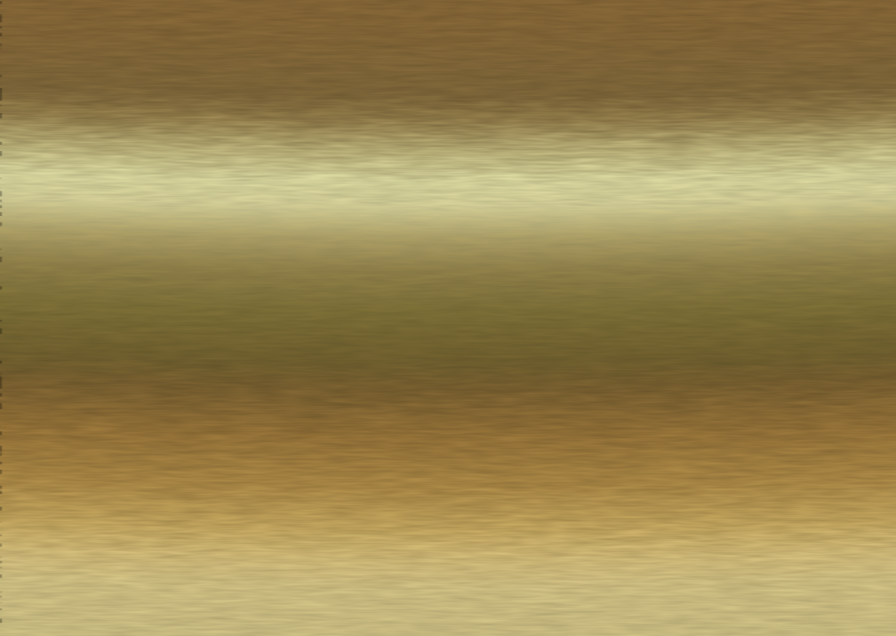
Write a Shadertoy shader that draws this texture.

```glsl
// Brushed brass sheet: horizontal bands of reflected light, slightly bowed,
// are blended from a chain of colour ramps, then grained with gradient noise
// stretched along x into fine brush strokes.

vec2 hashGradient(vec2 cell) {
    vec3 p = fract(cell.xyx * vec3(0.1031, 0.1030, 0.0973));
    p += dot(p, p.yzx + 33.33);
    float angle = 6.2832 * fract((p.x + p.y) * p.z);
    return vec2(cos(angle), sin(angle));
}

float gradientNoise(vec2 p) {
    vec2 cell = floor(p), f = fract(p);
    vec2 u = f * f * f * (f * (f * 6.0 - 15.0) + 10.0);
    vec2 e = vec2(0.0, 1.0);
    float low = mix(dot(hashGradient(cell), f),
                    dot(hashGradient(cell + e.yx), f - e.yx), u.x);
    float high = mix(dot(hashGradient(cell + e.xy), f - e.xy),
                     dot(hashGradient(cell + e.yy), f - e.yy), u.x);
    return mix(low, high, u.y);
}

// Linear blend towards the next colour between two depths
vec3 ramp(vec3 from, float depth, float start, float end, vec3 to) {
    return mix(from, to, clamp((depth - start) / (end - start), 0.0, 1.0));
}

// Reflected light from the top (0) to the bottom (1) of the sheet
vec3 brassBands(float d) {
    vec3 c = vec3(0.50, 0.385, 0.205);
    c = ramp(c, d, 0.03, 0.147, vec3(0.475, 0.385, 0.215));
    c = ramp(c, d, 0.147, 0.185, vec3(0.55, 0.47, 0.28));
    c = ramp(c, d, 0.185, 0.23, vec3(0.69, 0.65, 0.44));
    c = ramp(c, d, 0.23, 0.28, vec3(0.81, 0.80, 0.59));
    c = ramp(c, d, 0.28, 0.32, vec3(0.80, 0.78, 0.57));
    c = ramp(c, d, 0.32, 0.37, vec3(0.66, 0.61, 0.39));
    c = ramp(c, d, 0.37, 0.42, vec3(0.55, 0.49, 0.28));
    c = ramp(c, d, 0.42, 0.485, vec3(0.47, 0.42, 0.205));
    c = ramp(c, d, 0.485, 0.568, vec3(0.425, 0.36, 0.175));
    c = ramp(c, d, 0.568, 0.605, vec3(0.455, 0.36, 0.18));
    c = ramp(c, d, 0.605, 0.68, vec3(0.56, 0.43, 0.21));
    c = ramp(c, d, 0.68, 0.76, vec3(0.64, 0.51, 0.26));
    c = ramp(c, d, 0.76, 0.825, vec3(0.73, 0.62, 0.35));
    c = ramp(c, d, 0.825, 0.875, vec3(0.785, 0.70, 0.45));
    c = ramp(c, d, 0.875, 0.92, vec3(0.78, 0.72, 0.49));
    return ramp(c, d, 0.92, 1.0, vec3(0.765, 0.715, 0.49));
}

void mainImage(out vec4 fragColor, in vec2 fragCoord) {
    vec2 uv = fragCoord / iResolution.xy;
    vec2 p = fragCoord / iResolution.y;

    // Bands sag a little towards the middle
    float side = 2.0 * uv.x - 1.0;
    float depth = 1.0 - uv.y + 0.014 * (side * side - 0.4);

    // Brush strokes: three octaves, finer and shorter each time
    vec2 q = p + vec2(0.0, 0.002 * gradientNoise(p * vec2(6.0, 14.0)));
    float grain = 0.0, weight = 0.055;
    vec2 scale = vec2(9.0, 95.0);
    for (int i = 0; i < 3; i++) {
        grain += weight * gradientNoise(q * scale + 17.3 * float(i));
        scale *= vec2(1.7, 1.75);
        weight *= 1.1;
    }

    // Grain also drags the light across band borders
    vec3 color = brassBands(depth + 0.12 * grain);
    color *= 1.0 + grain;

    // Ragged dark nicks along the left rim
    float nick = smoothstep(0.05, 0.3, gradientNoise(vec2(3.7, p.y * 110.0)));
    color *= 1.0 - 0.3 * nick * (1.0 - smoothstep(0.001, 0.005, p.x));

    fragColor = vec4(color, 1.0);
}
```
